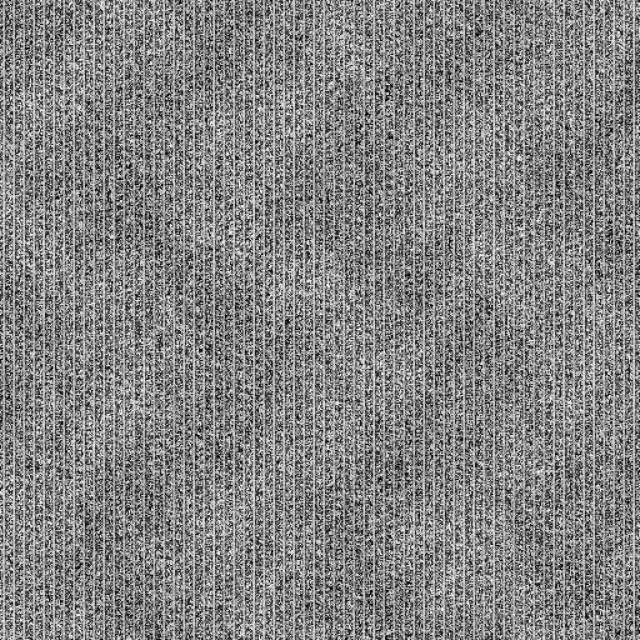
This texture is drawn by a Shadertoy shader. Its source:

```glsl
// Grey ribbed fabric: fine salt-and-pepper grain with pale vertical wales and dark seams.

const float RIBS = 64.0;          // ribs across the canvas
const float GRAINS = 512.0;       // grain cells across the canvas
const float WALE_POS = 0.40;      // pale line position inside a rib
const float WALE_HALF = 0.10;     // pale line half width, in ribs
const float SEAM_POS = 0.58;      // dark seam position inside a rib
const float SEAM_HALF = 0.06;     // dark seam half width, in ribs
const float EDGE = 0.06;          // softness of both lines, in ribs
const float WALE_STRENGTH = 0.62;
const float SEAM_STRENGTH = 0.38;
const float STITCH_STRENGTH = 0.05;
const float WEAR_STRENGTH = 0.03;
const vec3 DARK = vec3(0.025);
const vec3 LIGHT = vec3(0.95);

float hash(vec2 p) {
    vec3 q = fract(vec3(p.xyx) * 0.1031);
    q += dot(q, q.yzx + 33.33);
    return fract((q.x + q.y) * q.z);
}

// Random value per cell, blended between cell centres
float cellNoise(vec2 p) {
    p -= 0.5;
    vec2 cell = floor(p);
    vec2 f = smoothstep(0.0, 1.0, fract(p));
    float low = mix(hash(cell), hash(cell + vec2(1, 0)), f.x);
    float high = mix(hash(cell + vec2(0, 1)), hash(cell + vec2(1, 1)), f.x);
    return mix(low, high, f.y);
}

// Soft vertical line inside the repeating rib
float ribLine(float x, float pos, float halfWidth, float blur) {
    float d = abs(fract(x - pos + 0.5) - 0.5);
    return 1.0 - smoothstep(halfWidth - blur, halfWidth + blur, d);
}

// Broad uneven wear from layered sines
float wear(vec2 uv) {
    return sin(uv.x * 17.0 + 2.0 * sin(uv.y * 11.0))
         + sin(uv.y * 29.0 + 3.0 * sin(uv.x * 23.0)) * 0.6;
}

void mainImage(out vec4 fragColor, in vec2 fragCoord) {
    vec2 uv = fragCoord / iResolution.xy;
    float ribX = uv.x * RIBS;
    float ribId = floor(ribX - WALE_POS + 0.5);
    float blur = max(EDGE, 0.5 * RIBS / iResolution.x);

    // Grain
    float tone = cellNoise(uv * GRAINS);

    // Pale wale and dark seam, each rib slightly different
    float variation = mix(0.8, 1.2, hash(vec2(ribId, 7.0)));
    float wale = ribLine(ribX, WALE_POS, WALE_HALF, blur) * variation;
    float seam = ribLine(ribX, SEAM_POS, SEAM_HALF, blur) * variation;
    tone = mix(tone, 0.88, wale * WALE_STRENGTH);
    tone = mix(tone, 0.12, seam * SEAM_STRENGTH);

    // Stitch rows, offset per rib, and slow wear
    float phase = 6.2832 * hash(vec2(ribId, 19.0));
    float stitch = sin(6.2832 * uv.y * RIBS + phase);
    tone += STITCH_STRENGTH * stitch * (1.0 - clamp(wale, 0.0, 1.0));
    tone += WEAR_STRENGTH * wear(uv);

    fragColor = vec4(mix(DARK, LIGHT, clamp(tone, 0.0, 1.0)), 1.0);
}
```
